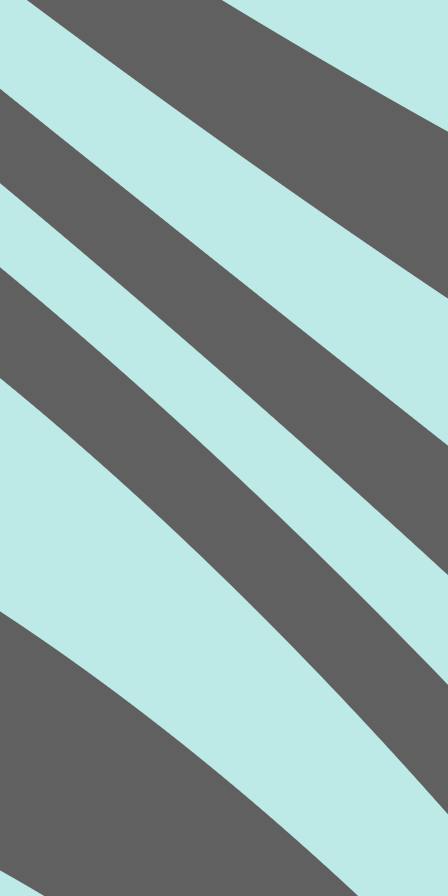
Give the GLSL for this background, as a Shadertoy shader.

```glsl
// Draws broad, gently curved grey bands sweeping diagonally over pale aqua.

const vec3 AQUA = vec3(0.742, 0.914, 0.902);
const vec3 GREY = vec3(0.378);

// Band edges from top to bottom: depth below the top at the left side,
// depth at the right side, and sag at mid width (in canvas heights).
const int EDGE_COUNT = 8;
const vec3 EDGES[EDGE_COUNT] = vec3[EDGE_COUNT](
    vec3(-0.157, 0.147, 0.0065),
    vec3(-0.0225, 0.3333, 0.0052),
    vec3(0.099, 0.4974, 0.0008),
    vec3(0.2044, 0.6419, -0.0054),
    vec3(0.2982, 0.7643, -0.0131),
    vec3(0.4219, 0.9089, -0.0198),
    vec3(0.6823, 1.097, -0.0216),
    vec3(0.9714, 1.340, -0.022)
);

// Depth of a parabolic edge at horizontal position u.
float edgeDepth(vec3 edge, float u) {
    return mix(edge.x, edge.y, u) + 4.0 * edge.z * u * (1.0 - u);
}

// Rate of change of the edge depth with u.
float edgeSlope(vec3 edge, float u) {
    return edge.y - edge.x + 4.0 * edge.z * (1.0 - 2.0 * u);
}

// Antialiased coverage of the area below an edge.
float coverageBelow(vec3 edge, vec2 pos) {
    float slope = edgeSlope(edge, pos.x) * iResolution.y / iResolution.x;
    float gap = (pos.y - edgeDepth(edge, pos.x)) * iResolution.y;
    return clamp(gap / sqrt(1.0 + slope * slope) + 0.5, 0.0, 1.0);
}

void mainImage(out vec4 fragColor, in vec2 fragCoord) {
    vec2 pos = fragCoord / iResolution.xy;
    pos.y = 1.0 - pos.y;

    // Each edge alternately enters and leaves a grey band.
    float band = 0.0;
    float direction = 1.0;
    for (int i = 0; i < EDGE_COUNT; i++) {
        band += direction * coverageBelow(EDGES[i], pos);
        direction = -direction;
    }

    fragColor = vec4(mix(AQUA, GREY, clamp(band, 0.0, 1.0)), 1.0);
}
```
